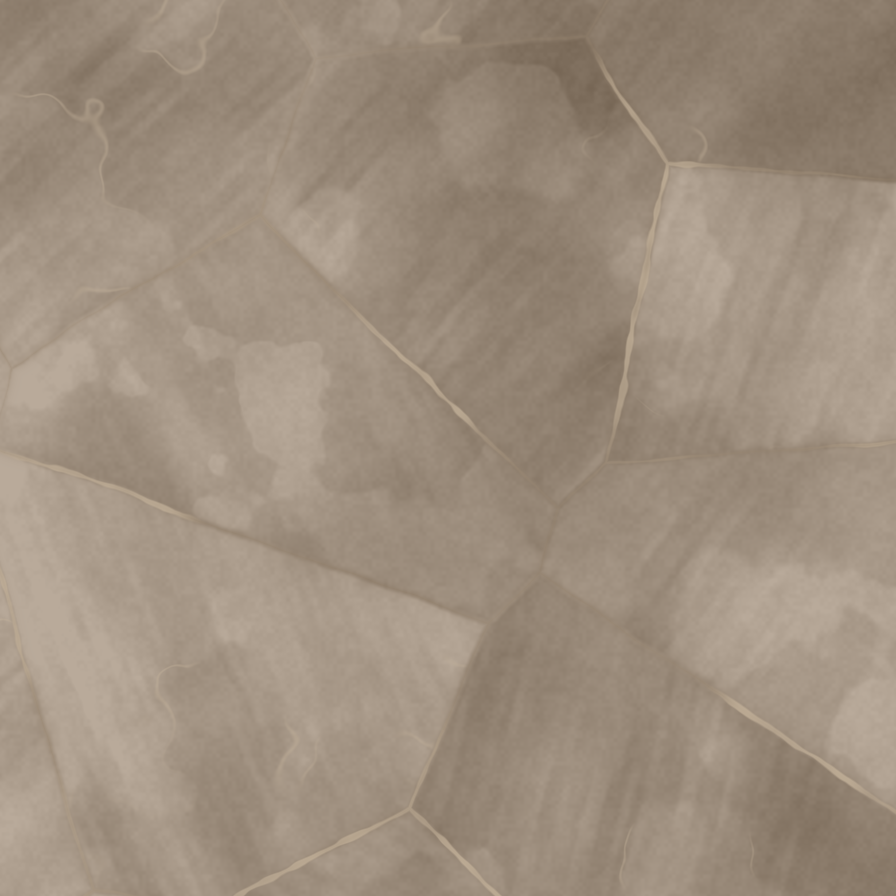
Give the GLSL for this texture, as a WebGL 2 fragment shader.

```glsl
#version 300 es
precision highp float;

#define SLABS 2.45
#define JITTER 0.74
#define SEED vec2(7.0, 3.0)
#define JOINT_WIDTH 0.0019
#define TINT_RANGE 0.26
#define CLOUD_AMOUNT 0.84
#define STREAK_AMOUNT 0.26
#define PATCH_LEVEL 0.635
#define GRAIN_AMOUNT 0.08

uniform vec2 u_resolution;
out vec4 fragColor;

const vec3 DARK_STONE = vec3(0.475, 0.412, 0.345);
const vec3 PALE_STONE = vec3(0.725, 0.667, 0.605);
const vec3 MORTAR = vec3(0.775, 0.705, 0.61);
const vec3 SOIL = vec3(0.42, 0.34, 0.25);

vec2 hash22(vec2 p) {
    vec3 q = fract(p.xyx * vec3(0.1031, 0.1030, 0.0973));
    q += dot(q, q.yzx + 33.33);
    return fract((q.xx + q.yz) * q.zy);
}

float noise(vec2 p) {
    vec2 i = floor(p), f = fract(p);
    f = f * f * f * (f * (f * 6.0 - 15.0) + 10.0);
    float low = mix(hash22(i).x, hash22(i + vec2(1, 0)).x, f.x);
    float high = mix(hash22(i + vec2(0, 1)).x, hash22(i + vec2(1, 1)).x, f.x);
    return mix(low, high, f.y);
}

float fbm(vec2 p) {
    float sum = 0.0, amp = 0.52;
    for (int i = 0; i < 5; i++) {
        sum += amp * noise(p);
        p = mat2(1.6, 1.2, -1.2, 1.6) * p + 17.3;
        amp *= 0.5;
    }
    return sum;
}

// Distance to the nearest joint, and the id of the slab
float slabEdge(vec2 p, out vec2 id) {
    vec2 cell = floor(p), f = fract(p), nearest = vec2(0.0);
    float best = 1e3, edge = 1e3;
    for (int y = -2; y <= 2; y++)
    for (int x = -2; x <= 2; x++) {
        vec2 o = vec2(x, y);
        vec2 r = o + 0.5 + JITTER * (hash22(cell + o) - 0.5) - f;
        if (dot(r, r) < best) { best = dot(r, r); nearest = r; id = cell + o; }
    }
    for (int y = -2; y <= 2; y++)
    for (int x = -2; x <= 2; x++) {
        vec2 o = vec2(x, y);
        vec2 r = o + 0.5 + JITTER * (hash22(cell + o) - 0.5) - f;
        vec2 gap = r - nearest;
        if (dot(gap, gap) > 1e-4)
            edge = min(edge, dot(0.5 * (nearest + r), normalize(gap)));
    }
    return edge;
}

// Tone of one slab's surface around zero; crease returns its pale hairlines
float slabSurface(vec2 p, vec2 id, out float crease) {
    vec2 key = hash22(id + 41.0), own = hash22(id + 83.0) * 20.0;
    float angle = key.x * 3.1416;
    vec2 q = mat2(cos(angle), -sin(angle), sin(angle), cos(angle)) * p;
    float tone = TINT_RANGE * (key.y - 0.5);

    // Broad bands and fine scratches along the slab's own direction
    float bend = 0.8 * fbm(p * 5.0 + own);
    tone += STREAK_AMOUNT * (noise(q * vec2(16.0, 3.0) + bend + own) - 0.5);
    tone += 0.22 * (noise(q * vec2(105.0, 12.0) + bend * 2.0) - 0.5) * noise(p * 6.0 + own);

    // Split layers: a step of varying softness with a broken hairline
    float layer = fbm(p * 2.4 + own) - 0.49;
    float soft = mix(0.008, 0.05, noise(p * 5.0 + own.yx));
    tone += 0.14 * (smoothstep(-soft, soft, layer) - 0.5);
    crease = smoothstep(0.006, 0.0, abs(layer)) * smoothstep(0.5, 0.85, noise(p * 14.0 + own));

    // Worn pale patches, crisp in places and faded in others
    float worn = fbm(p * 4.8 + own.yx + 0.15 * bend);
    float fade = mix(0.006, 0.05, noise(p * 4.0 + own));
    tone += 0.17 * smoothstep(PATCH_LEVEL - fade, PATCH_LEVEL + fade, worn);
    return tone;
}

void main() {
    vec2 p = gl_FragCoord.xy / min(u_resolution.x, u_resolution.y);
    vec2 wobble = vec2(fbm(p * 9.0), fbm(p * 9.0 + 31.0)) - 0.5;
    vec2 id;
    float edge = slabEdge((p + 0.012 * wobble) * SLABS + SEED, id) / SLABS;

    // Stone: shared shading and clouds, then the slab's own surface
    float crease;
    float surface = slabSurface(p, id, crease);
    float inside = smoothstep(0.0, 0.006, edge);
    float tone = 0.63 - 0.24 * (p.y - 0.5) - 0.12 * (p.x - 0.5);
    tone += CLOUD_AMOUNT * (fbm(p * 3.2 + 5.0 + wobble * 0.3) - 0.5);
    tone += surface * inside;
    tone += GRAIN_AMOUNT * (noise(p * 230.0) + noise(p * 100.0) - 1.0);
    vec3 color = mix(DARK_STONE, PALE_STONE, clamp(tone, -0.1, 1.0));
    color = mix(color, MORTAR, 0.35 * crease * inside);

    // Joints: a soft dark rim under a thin, broken pale line
    float presence = smoothstep(0.35, 0.8, noise(p * 7.0 + 60.0));
    float ragged = 0.5 + noise(p * 60.0) * (0.5 + noise(p * 18.0));
    float width = JOINT_WIDTH * ragged * mix(0.6, 1.4, presence);
    float rim = 0.08 + 0.22 * noise(p * 11.0 + 9.0);
    color = mix(color, SOIL, rim * exp(-edge / 0.004));
    float line = smoothstep(width + 0.0014, width - 0.0014, edge);
    float strength = mix(0.22, 0.8, presence) * (0.6 + 0.4 * noise(p * 35.0 + 4.0));
    color = mix(color, mix(SOIL, MORTAR, 0.6 + 0.4 * presence), line * strength);

    fragColor = vec4(color, 1.0);
}
```
